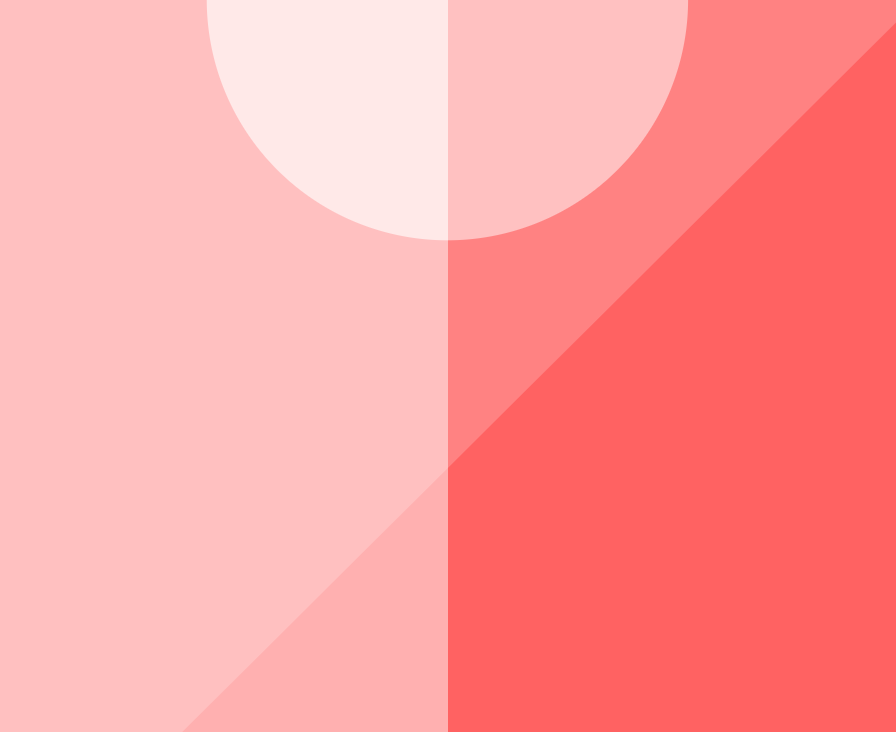
Give the GLSL for this background, as a Shadertoy shader.

```glsl
#define DISC_CENTER vec2(-0.0008, 1.0005)
#define DISC_RADIUS 0.3288
#define SLOPE 0.994
#define SLOPE_HEIGHT 0.3609
#define LEFT_UPPER vec3(1.0, 0.753, 0.753)
#define LEFT_LOWER vec3(1.0, 0.69, 0.69)
#define LEFT_DISC vec3(1.0, 0.912, 0.91)
#define RIGHT_UPPER vec3(1.0, 0.51, 0.51)
#define RIGHT_LOWER vec3(1.0, 0.385, 0.385)
#define RIGHT_DISC vec3(1.0, 0.755, 0.755)

// Smooth coverage of the inside (negative side) of a signed distance
float coverage(float dist) {
    return clamp(0.5 - dist * iResolution.y, 0.0, 1.0);
}

void mainImage(out vec4 fragColor, in vec2 fragCoord) {
    // Canvas height is one unit, x is zero on the vertical midline
    vec2 pos = (fragCoord - vec2(0.5 * iResolution.x, 0.0)) / iResolution.y;

    // Masks: area under the diagonal, disc at the top, right half
    float diagonalDist = (pos.y - SLOPE_HEIGHT - SLOPE * pos.x) / length(vec2(SLOPE, 1.0));
    float lower = coverage(diagonalDist);
    float disc = coverage(length(pos - DISC_CENTER) - DISC_RADIUS);
    float rightHalf = coverage(-pos.x);

    // Each half carries its own tints of the same shapes
    vec3 leftColor = mix(mix(LEFT_UPPER, LEFT_LOWER, lower), LEFT_DISC, disc);
    vec3 rightColor = mix(mix(RIGHT_UPPER, RIGHT_LOWER, lower), RIGHT_DISC, disc);

    fragColor = vec4(mix(leftColor, rightColor, rightHalf), 1.0);
}
```
